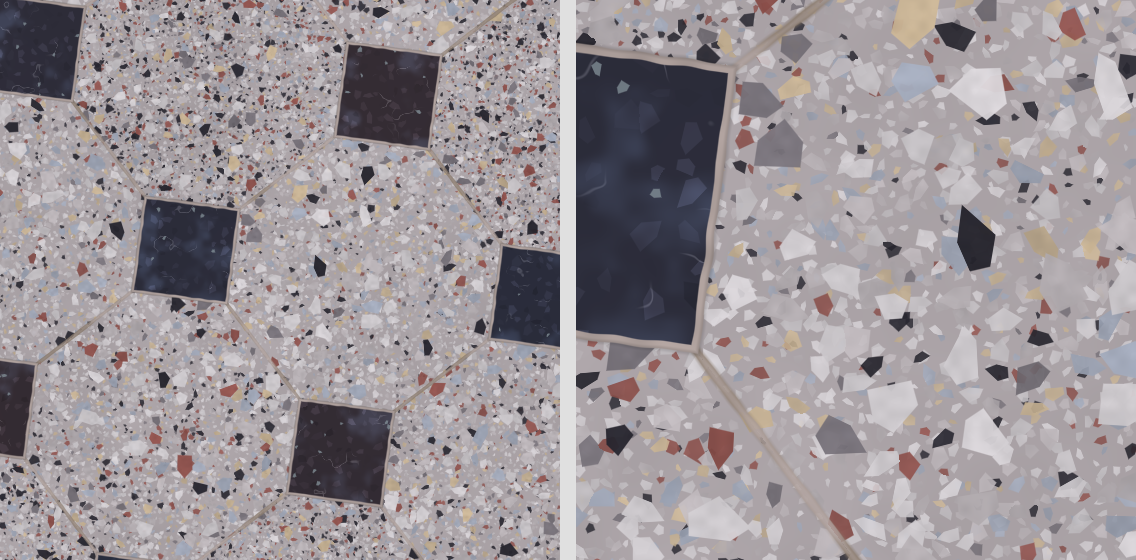
Left: the whole. Right: its middle third, enlarged.
A Shadertoy shader for this pattern:

```glsl
const float SPACING = 0.4545;           // distance between dark insets
const float TILT = 0.652;               // lattice angle, radians
const vec2 ANCHOR = vec2(0.332, 0.553); // centre of one inset
const float INSET_HALF = 0.082;         // half side of an inset
const float RIM_WIDTH = 0.0048;         // pale grout round an inset
const float SEAM_HALF = 0.0024;         // half width of the tile joints

const vec3 CEMENT = vec3(0.665, 0.635, 0.650);
const vec3 WHITE = vec3(0.800, 0.785, 0.800);
const vec3 PALE = vec3(0.715, 0.690, 0.705);
const vec3 BLUE_GREY = vec3(0.610, 0.640, 0.705);
const vec3 OCHRE = vec3(0.760, 0.680, 0.560);
const vec3 RED = vec3(0.550, 0.310, 0.290);
const vec3 GREY = vec3(0.450, 0.430, 0.460);
const vec3 BLACK = vec3(0.150, 0.145, 0.180);
const vec3 NAVY = vec3(0.150, 0.175, 0.245);
const vec3 UMBER = vec3(0.205, 0.170, 0.195);
const vec3 GROUT = vec3(0.690, 0.635, 0.620);
const vec3 STAIN = vec3(0.520, 0.460, 0.400);

vec3 hash3(vec2 p) {
    vec3 h = fract(p.xyx * vec3(0.1031, 0.1030, 0.0973));
    h += dot(h, h.yxz + 33.33);
    return fract((h.xxy + h.yzz) * h.zyx);
}

float noise(vec2 p) {
    vec2 i = floor(p), f = fract(p);
    f = f * f * (3.0 - 2.0 * f);
    float low = mix(hash3(i).x, hash3(i + vec2(1, 0)).x, f.x);
    float high = mix(hash3(i + vec2(0, 1)).x, hash3(i + vec2(1, 1)).x, f.x);
    return mix(low, high, f.y);
}

float fbm(vec2 p) {
    return 0.55 * noise(p) + 0.3 * noise(p * 2.1 + 7.0) + 0.15 * noise(p * 4.3 + 19.0);
}

// Convex five-sided stone with uneven corners
float stoneDistance(vec2 p, vec3 rnd) {
    float turn = rnd.x * 6.283;
    vec2 axis = vec2(cos(turn), sin(turn));
    p = vec2(dot(p, axis), dot(p, vec2(-axis.y, axis.x)));
    p.y *= 1.0 + 0.9 * rnd.y;
    float d = -1.0;
    for (int i = 0; i < 5; i++) {
        float k = float(i);
        float a = 1.2566 * (k + 0.6 * fract(rnd.z * 7.0 + k * 0.37));
        float reach = 0.8 + 0.3 * fract(rnd.y * 5.0 + k * 0.61);
        d = max(d, dot(p, vec2(cos(a), sin(a))) - 0.42 * mix(0.45, 1.0, rnd.z) * reach);
    }
    return d;
}

// Scattered stones: xyz = random values of the nearest stone, w = coverage
vec4 scatter(vec2 p, float cells, float seed, float amount, float aa) {
    vec2 g = p * cells, base = floor(g);
    float nearest = 1.0;
    vec3 pick = vec3(0);
    for (int y = -1; y <= 1; y++)
    for (int x = -1; x <= 1; x++) {
        vec2 cell = base + vec2(x, y);
        vec3 place = hash3(cell + seed);
        vec3 rnd = hash3(cell + seed + 71.7);
        float d = stoneDistance(g - cell - 0.15 - 0.7 * place.xy, rnd);
        if (place.z < amount && d < nearest) {
            nearest = d;
            pick = hash3(cell + seed + 139.3);
        }
    }
    return vec4(pick, 1.0 - smoothstep(-aa * cells, aa * cells, nearest));
}

vec3 stoneColor(vec3 rnd, float accent) {
    vec3 light = rnd.y < 0.46 ? WHITE : rnd.y < 0.76 ? PALE : rnd.y < 0.90 ? BLUE_GREY : OCHRE;
    vec3 strong = rnd.y < 0.42 ? BLACK : rnd.y < 0.74 ? RED : GREY;
    return (rnd.x < accent ? strong : light) * (0.92 + 0.14 * rnd.z);
}

vec3 terrazzo(vec2 p, vec2 id, float aa) {
    // Rows of tiles cycle through fine, coarse and pale mixes
    float row = mod(id.x + id.y, 3.0);
    float fine = 1.0 - step(0.5, row);
    float accent = mix(row < 1.5 ? 0.19 : 0.13, 0.32, fine);
    vec2 q = p + hash3(id + 31.0).xy * 9.0 + 20.0;
    vec3 col = CEMENT * (0.95 + 0.10 * fbm(q * 14.0));
    for (int i = 0; i < 4; i++) {
        float k = float(i);
        float cells = mix(25.0, 34.0, fine) * pow(1.62, 3.0 - k);
        vec4 s = scatter(q, cells, 17.0 * k + 5.0, 0.88 - 0.12 * k, aa);
        vec3 stone = stoneColor(s.xyz, accent) * (0.96 + 0.08 * noise(q * 160.0));
        col = mix(col, stone, s.w * (0.80 + 0.05 * k));
    }
    return col;
}

vec3 darkStone(vec2 p, vec2 id, float aa) {
    vec2 q = p + hash3(id + 53.0).xy * 7.0 + 20.0;
    vec3 col = mix(NAVY, UMBER, hash3(id + 11.0).x);
    col += vec3(0.07, 0.09, 0.12) * smoothstep(0.52, 0.85, fbm(q * 20.0));
    vec4 facet = scatter(q, 46.0, 3.0, 0.9, aa);
    col *= 1.0 + facet.w * (facet.x * 0.5 - 0.15);
    // Fine broken veins and bright flecks
    float vein = 1.0 - smoothstep(0.0, 0.022, abs(fbm(q * 26.0 + 4.0) - 0.5));
    col += 0.13 * vein * smoothstep(0.55, 0.8, noise(q * 35.0));
    vec4 fleck = scatter(q, 95.0, 29.0, 0.6, aa);
    return mix(col, vec3(0.50, 0.55, 0.58), fleck.w * step(0.94, fleck.x) * 0.8);
}

void mainImage(out vec4 fragColor, in vec2 fragCoord) {
    vec2 p = fragCoord / iResolution.y;
    float aa = 0.9 / iResolution.y;
    vec2 axis = vec2(cos(TILT), sin(TILT)), r = p - ANCHOR;
    vec2 lattice = vec2(dot(r, axis), dot(r, vec2(-axis.y, axis.x))) / SPACING;
    vec2 insetId = floor(lattice + 0.5);
    vec2 local = abs(lattice - insetId) * SPACING;
    float wear = noise(p * 70.0 + 40.0) - 0.5;

    // Octagon tiles and their stained joints
    vec3 col = terrazzo(p, floor(lattice), aa);
    float seam = min(local.x, local.y) + wear * 0.0012;
    float stain = smoothstep(0.45, 0.75, fbm(p * 9.0 + 13.0));
    float joint = 1.0 - smoothstep(SEAM_HALF - aa, SEAM_HALF + aa, seam);
    float shade = 1.0 - smoothstep(0.0, 0.002, abs(seam - SEAM_HALF));
    col = mix(col, mix(GROUT, STAIN, stain * 0.7), joint * 0.85);
    col = mix(col, STAIN, shade * (0.15 + 0.4 * stain));

    // Square insets with a pale rim
    float inset = (local.x + local.y) * 0.70711 - INSET_HALF + wear * 0.0018;
    float rim = inset - RIM_WIDTH;
    col = mix(col, GROUT * (0.97 + 0.12 * wear), 1.0 - smoothstep(-aa, aa, rim));
    col *= 1.0 - 0.12 * (1.0 - smoothstep(0.0, 0.0025, abs(rim)));
    col = mix(col, darkStone(p, insetId, aa), 1.0 - smoothstep(-aa, aa, inset));

    col *= 0.97 + 0.06 * fbm(p * 3.0 + 5.0);
    fragColor = vec4(col, 1.0);
}
```
